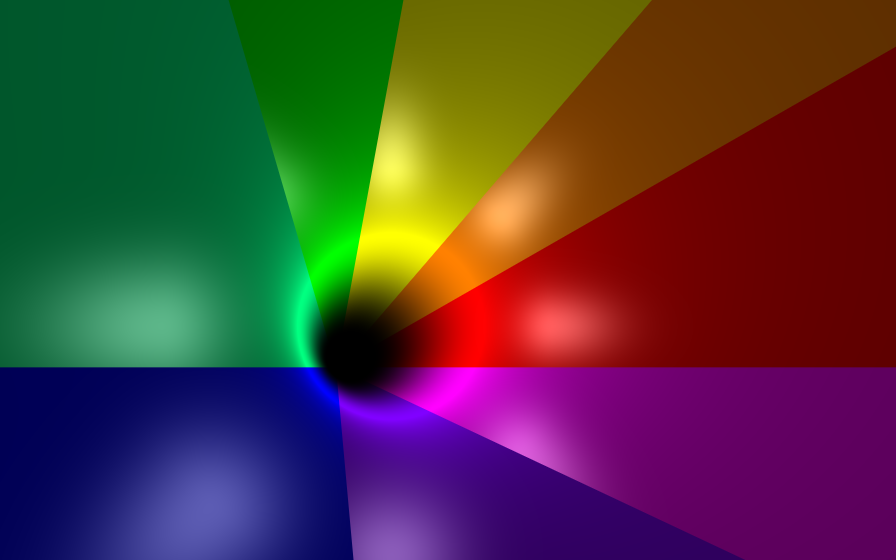
Reproduce this background procedurally as a Shadertoy shader.

```glsl
// Eight coloured wedges fan out from a dark apex and cross a bright, off-centre ring.
// Shade follows the distance along each ray relative to the ring; every wedge
// also carries a soft white glow that widens on the side nearest the apex.

#define APEX vec2(-0.2, -0.156)
#define RING_CENTRE vec2(-0.102, -0.083)
#define RING_RADIUS 0.1667
#define AMBIENT 0.33
#define CORE_DARK 0.25
#define GLOW_STRENGTH 0.36
#define GLOW_REACH vec2(0.285, 0.173)
#define GLOW_SIZE vec2(0.042, 0.058)
#define GLOW_TAIL 1.8

const int WEDGES = 8;

// Start angle of each wedge in degrees, counter-clockwise.
const float wedgeStart[WEDGES] = float[WEDGES](
    0.0, 29.8, 49.3, 79.6, 106.3, 180.0, 275.2, 334.8);

const vec3 wedgeHue[WEDGES] = vec3[WEDGES](
    vec3(1, 0, 0), vec3(1, 0.5, 0), vec3(1, 1, 0), vec3(0, 1, 0),
    vec3(0, 1, 0.5), vec3(0, 0, 1), vec3(0.5, 0, 1), vec3(1, 0, 1));

vec2 direction(float degrees_) {
    float a = radians(degrees_);
    return vec2(cos(a), sin(a));
}

float cross2(vec2 a, vec2 b) {
    return a.x * b.y - a.y * b.x;
}

// Smooth coverage of the wedge between two rays from the apex.
float wedgeCover(vec2 ray, int k, float pixel) {
    float first = cross2(direction(wedgeStart[k]), ray);
    float last = cross2(direction(wedgeStart[(k + 1) % WEDGES]), ray);
    return clamp(0.5 + first / pixel, 0.0, 1.0)
         * clamp(0.5 - last / pixel, 0.0, 1.0);
}

// Black at the apex, full on the ring, fading to ambient beyond it.
float ringShade(vec2 ray) {
    float len = max(length(ray), 1e-5);
    vec2 offset = RING_CENTRE - APEX;
    float along = dot(offset, ray / len);
    float toRing = along + sqrt(along * along - dot(offset, offset)
                                + RING_RADIUS * RING_RADIUS);
    float t = len / toRing;
    return t < 1.0 ? smoothstep(CORE_DARK, 1.0, t)
                   : AMBIENT + (1.0 - AMBIENT) / (t * t);
}

// Lopsided Gaussian glow, with its longer tail pointing away from the ring.
float glow(vec2 p, int k) {
    float angle = 360.0 * float(k) / float(WEDGES);
    vec2 outward = direction(angle);
    float spread = 0.5 + 0.5 * cos(radians(angle - 225.0));
    spread *= spread;
    vec2 d = p - RING_CENTRE - outward * (GLOW_REACH.x + GLOW_REACH.y * spread);
    float size = GLOW_SIZE.x + GLOW_SIZE.y * spread;
    float radial = dot(d, outward);
    float side = cross2(outward, d);
    radial /= radial > 0.0 ? GLOW_TAIL : 1.0;
    return GLOW_STRENGTH * exp(-0.5 * (radial * radial + side * side) / (size * size));
}

void mainImage(out vec4 fragColor, in vec2 fragCoord) {
    vec2 p = (fragCoord - 0.5 * iResolution.xy) / iResolution.y;
    vec2 ray = p - APEX;
    float pixel = 1.0 / iResolution.y;
    float shade = ringShade(ray);

    vec3 color = vec3(0.0);
    for (int k = 0; k < WEDGES; k++) {
        color += wedgeCover(ray, k, pixel) * (wedgeHue[k] * shade + glow(p, k));
    }
    fragColor = vec4(clamp(color, 0.0, 1.0), 1.0);
}
```
